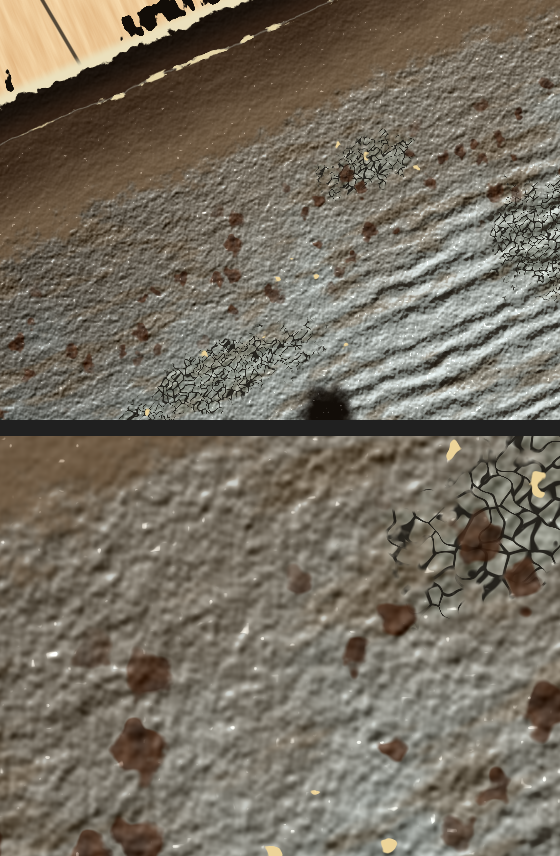
Top: the whole. Bottom: its middle third, enlarged.
Reproduce this texture procedurally as a WebGL 1 fragment shader.

```glsl
precision highp float;
// Weathered coated wall: wood edge, brown sealant, cracked and ridged grey paint, rusty drips.
uniform vec2 u_resolution;

const float TILT = 0.41;

float hash(vec2 p) {
  vec3 q = fract(vec3(p.xyx) * 0.1031);
  q += dot(q, q.yzx + 33.33);
  return fract((q.x + q.y) * q.z);
}

vec2 hash2(vec2 p) {
  return vec2(hash(p), hash(p + 71.7));
}

float noise(vec2 p) {
  vec2 i = floor(p), f = fract(p);
  f = f * f * (3.0 - 2.0 * f);
  return mix(mix(hash(i), hash(i + vec2(1.0, 0.0)), f.x),
             mix(hash(i + vec2(0.0, 1.0)), hash(i + 1.0), f.x), f.y);
}

float fbm(vec2 p) {
  float sum = 0.0, amp = 0.5;
  for (int i = 0; i < 4; i++) {
    sum += amp * noise(p);
    p = mat2(1.6, 1.2, -1.2, 1.6) * p + 17.3;
    amp *= 0.5;
  }
  return sum / 0.9375;
}

// x runs along the seams, y across them
vec2 seamSpace(vec2 p) {
  float c = cos(TILT), s = sin(TILT);
  return vec2(c * p.x + s * p.y, c * p.y - s * p.x);
}

float ridgeMask(vec2 p, float across) {
  return smoothstep(0.5, 1.05, p.x) * (1.0 - smoothstep(-0.08, 0.22, across));
}

float height(vec2 p) {
  vec2 q = seamSpace(p);
  float wave = sin(q.y * 108.0 + 5.0 * noise(q * vec2(4.0, 9.0)) + 2.2 * noise(q * 24.0));
  wave *= 0.45 + 0.9 * noise(q * vec2(7.0, 14.0) + 5.0);
  float grain = 0.62 * fbm(q * vec2(22.0, 36.0)) + 0.2 * noise(q * vec2(75.0, 105.0));
  grain += 0.17 * noise(p * 150.0) + 0.09 * noise(p * 235.0 + 8.1);
  return grain + 0.34 * ridgeMask(p, q.y) * wave;
}

// Height drop toward the light at the upper left
float relief(vec2 p) {
  return height(p) - height(p + vec2(-0.0022, 0.004));
}

// Coverage of randomly placed blobs, one per grid cell
float scatter(vec2 p, float cell, float density, float radius, float soft) {
  vec2 g = p / cell, id = floor(g);
  float cover = 0.0;
  for (int j = -1; j <= 1; j++) {
    for (int i = -1; i <= 1; i++) {
      vec2 n = id + vec2(float(i), float(j));
      vec2 d = (g - n - hash2(n)) * cell * vec2(1.1, 0.95);
      float r = radius * (0.4 + 0.6 * hash(n + 9.2));
      float on = step(hash(n + 31.4), density);
      cover = max(cover, on * (1.0 - smoothstep(r - soft, r + soft, length(d))));
    }
  }
  return cover;
}

// Lines between the cells of a jittered grid
float cracks(vec2 p, float width) {
  vec2 id = floor(p);
  float near = 9.0, next = 9.0;
  for (int j = -1; j <= 1; j++) {
    for (int i = -1; i <= 1; i++) {
      vec2 n = id + vec2(float(i), float(j));
      float d = length(n + hash2(n) - p);
      next = min(next, max(near, d));
      near = min(near, d);
    }
  }
  return 1.0 - smoothstep(width * 0.4, width, next - near);
}

float patchMask(vec2 q, vec2 center, vec2 size, float ragged) {
  return 1.0 - smoothstep(0.5, 1.15, length((q - seamSpace(center)) / size) + 1.3 * ragged);
}

vec3 greyPaint(vec2 p, vec2 q, float blotch, float lit) {
  vec3 warm = vec3(0.46, 0.43, 0.38), cool = vec3(0.57, 0.59, 0.57);
  float coolness = smoothstep(0.35, -0.2, q.y + 0.5 * (blotch - 0.5));
  vec3 col = mix(warm, cool, coolness) * mix(0.8, 1.03, smoothstep(0.0, 0.7, p.x));
  float stain = smoothstep(0.55, 0.75, fbm(q * vec2(9.0, 26.0)));
  col = mix(col, vec3(0.42, 0.35, 0.26), 0.5 * stain);
  col += lit * vec3(1.25, 1.28, 1.3);
  return mix(col, vec3(0.82, 0.86, 0.86), 0.6 * smoothstep(0.13, 0.26, lit));
}

vec3 brownSealant(vec2 p, vec2 q, float blotch, float lit) {
  vec3 shade = vec3(0.25, 0.18, 0.12), sand = vec3(0.44, 0.36, 0.27);
  float light = smoothstep(0.58, 0.38, q.y) + 0.5 * smoothstep(0.7, 1.2, p.x);
  return mix(shade, sand, clamp(light + 0.7 * (blotch - 0.5), 0.0, 1.0)) + 0.28 * lit;
}

vec3 wood(vec2 q, float px) {
  float fibre = fbm(q * vec2(90.0, 9.0));
  vec3 col = mix(vec3(0.88, 0.7, 0.49), vec3(0.98, 0.88, 0.71), fibre);
  col *= 1.0 - 0.65 * (1.0 - smoothstep(0.002, 0.004 + px, abs(q.x - 0.5 + 0.12 * (q.y - 0.8))));
  col = mix(col, vec3(0.92, 0.88, 0.74), 1.0 - smoothstep(0.695, 0.725, q.y));
  float stroke = noise(q * vec2(80.0, 20.0)) * 0.6 + fbm(q * vec2(45.0, 25.0)) * 0.6;
  float band = smoothstep(0.69, 0.715, q.y) * (1.0 - smoothstep(0.75, 0.79, q.y));
  band *= max(smoothstep(0.55, 0.66, q.x), 1.0 - smoothstep(0.34, 0.4, q.x));
  return mix(col, vec3(0.07, 0.05, 0.03), smoothstep(0.54, 0.58, stroke * band));
}

void main() {
  vec2 p = gl_FragCoord.xy / u_resolution.y;
  float px = 1.0 / u_resolution.y;
  vec2 q = seamSpace(p);
  float blotch = fbm(q * 6.0), ragged = fbm(p * 45.0) - 0.5;
  float lit = relief(p);
  vec3 col = greyPaint(p, q, blotch, lit);

  // Cracked patches
  float crackArea = max(patchMask(q, vec2(0.88, 0.61), vec2(0.13, 0.06), ragged),
                        patchMask(q, vec2(1.3, 0.43), vec2(0.13, 0.14), ragged));
  crackArea = max(crackArea, patchMask(q, vec2(0.53, 0.11), vec2(0.25, 0.075), ragged));
  col = mix(col, vec3(0.56, 0.59, 0.54) + lit, 0.55 * crackArea);
  float crackWidth = 0.07 + 0.2 * noise(p * 38.0);
  float crackLine = cracks(p * 60.0 + 1.1 * noise(p * 70.0), crackWidth);
  col = mix(col, vec3(0.1, 0.09, 0.07), 0.9 * crackLine * smoothstep(0.15, 0.6, crackArea));

  // Deep grooves and a shadow at the bottom
  float groove = smoothstep(0.1, 0.24, -lit) * ridgeMask(p, q.y);
  col = mix(col, vec3(0.14, 0.11, 0.08), 0.65 * groove);
  float hollow = length((p - vec2(0.78, 0.0)) * vec2(1.0, 0.75)) + 0.04 * ragged;
  col = mix(vec3(0.07, 0.05, 0.03), col, smoothstep(0.035, 0.085, hollow));

  // Rusty drips and pale flecks
  vec2 wobble = 0.022 * vec2(ragged, noise(p * 80.0) - 0.5);
  float dripBand = smoothstep(-0.07, 0.04, q.y) * (1.0 - smoothstep(0.2, 0.29, q.y));
  float drip = scatter(p + wobble, 0.058, 0.38, 0.021, 0.002 + px) * dripBand;
  vec3 rust = mix(vec3(0.18, 0.11, 0.07), vec3(0.36, 0.23, 0.15), noise(p * 90.0));
  col = mix(col, rust + 0.6 * lit, 0.85 * drip);
  float fleck = scatter(p + wobble + 3.7, 0.11, 0.1, 0.008, px);
  col = mix(col, vec3(0.93, 0.83, 0.6), fleck * step(q.y, 0.3));

  // Brown sealant, dark gap, broken bead and wood
  float edge = q.y - 0.385 + 0.11 * (blotch - 0.5) + 0.09 * ragged;
  col = mix(col, brownSealant(p, q, blotch, lit), smoothstep(-0.035, 0.03, edge));
  vec3 gap = mix(vec3(0.21, 0.14, 0.09), vec3(0.1, 0.07, 0.045), smoothstep(0.6, 0.67, q.y));
  float seam = q.y - 0.6 + 0.012 * (noise(q * 9.0) - 0.5) + 0.008 * ragged;
  col = mix(col, gap + 0.12 * lit, smoothstep(-0.008, 0.004, seam));
  float chips = smoothstep(0.42, 0.62, fbm(q * vec2(30.0, 70.0)));
  float beadWidth = 0.0014 + 0.006 * chips * smoothstep(0.4, 0.55, q.x);
  float bead = 1.0 - smoothstep(beadWidth - px, beadWidth + px, abs(seam));
  col = mix(col, mix(vec3(0.45, 0.42, 0.37), vec3(0.9, 0.84, 0.66), chips), bead);
  float board = q.y - 0.683 + 0.03 * ragged;
  col = mix(col, wood(q, px), smoothstep(-px, px, board));

  // Wet glints
  float glint = smoothstep(0.84, 0.95, noise(p * 170.0)) * smoothstep(0.03, 0.12, lit);
  col += 0.25 * glint * step(q.y, 0.58);
  gl_FragColor = vec4(clamp(col, 0.0, 1.0), 1.0);
}
```
